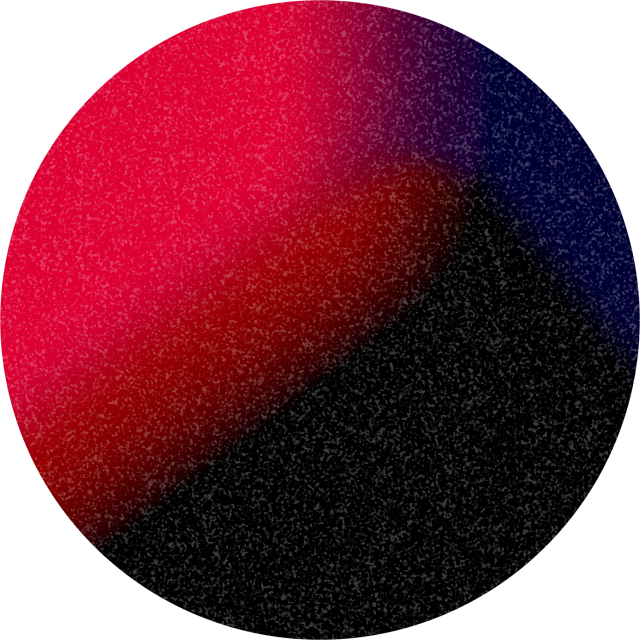
Give the GLSL for this background, as a Shadertoy shader.

```glsl
// A grainy disc on white: crimson glow, dark red ridge, navy flank and black ground.

float hash(vec2 p) {
    vec3 q = fract(vec3(p.xyx) * 0.1031);
    q += dot(q, q.yzx + 33.33);
    return fract((q.x + q.y) * q.z);
}

float valueNoise(vec2 p) {
    vec2 cell = floor(p), f = fract(p);
    f = f * f * (3.0 - 2.0 * f);
    return mix(mix(hash(cell), hash(cell + vec2(1, 0)), f.x),
               mix(hash(cell + vec2(0, 1)), hash(cell + vec2(1, 1)), f.x), f.y);
}

float segmentDistance(vec2 p, vec2 a, vec2 b) {
    vec2 pa = p - a, ba = b - a;
    return length(pa - ba * clamp(dot(pa, ba) / dot(ba, ba), 0.0, 1.0));
}

void mainImage(out vec4 fragColor, in vec2 fragCoord) {
    float size = min(iResolution.x, iResolution.y);
    vec2 p = (fragCoord - 0.5 * iResolution.xy) / size + 0.5;

    // Height above the slanted ground line, which bends upward near its top
    float along = dot(p, vec2(0.794, 0.608));
    float bend = clamp(along - 0.8, 0.0, 0.22);
    float height = dot(p, vec2(-0.608, 0.794)) - 0.014 - 1.7 * bend * bend;

    // Dark red ridge rising quickly out of black, dimmer toward its tip
    vec3 color = vec3(0.73, 0.0, 0.0) * (1.0 - exp(-9.0 * max(height + 0.003, 0.0)));
    color *= mix(1.0, 0.6, smoothstep(0.5, 0.75, p.x));

    // Crimson glow turning violet to the right, wrapped around the ridge's round tip
    float ridge = segmentDistance(p, vec2(-0.1, 0.068), vec2(0.66, 0.65));
    vec3 crimson = vec3(0.87, 0.0, 0.2) * mix(0.8, 1.0, smoothstep(0.08, 0.24, ridge));
    vec3 glow = mix(crimson, vec3(0.08, 0.0, 0.21), smoothstep(0.41, 0.77, p.x));
    glow *= smoothstep(0.0, 0.05, height);
    float softEnd = mix(0.18, 0.13, smoothstep(0.45, 0.72, p.x));
    color = mix(color, glow, smoothstep(0.055, softEnd, ridge));

    // Navy flank behind a vertical seam, fading into the ground
    float flank = dot(p - vec2(0.749, 0.694), vec2(0.767, 0.641));
    vec3 navy = vec3(0.0, 0.0, 0.2) * smoothstep(-0.02, 0.06, flank);
    color = mix(color, navy, smoothstep(0.74, 0.764, p.x));

    // Fine pale grain from two noises laid at different angles
    float grain = valueNoise(mat2(0.8, 0.6, -0.6, 0.8) * p * 340.0 + 500.0)
                * valueNoise(mat2(0.92, -0.39, 0.39, 0.92) * p * 290.0 + 900.0);
    color = mix(color, vec3(1.0), 0.23 * smoothstep(0.15, 0.7, grain));

    // Disc on white
    float edge = (length(p - 0.5) - 0.5) * size;
    color = mix(color, vec3(1.0), smoothstep(-1.0, 0.5, edge));
    fragColor = vec4(color, 1.0);
}
```
